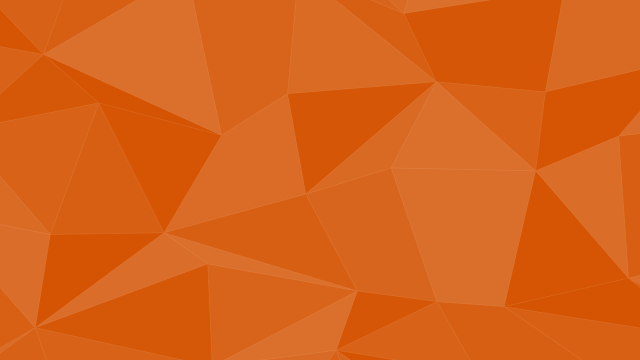
A Shadertoy shader for this background:

```glsl
// Low-poly wall of flat orange facets with faint light seams.
// A tilted, strongly jittered grid gives quads; most are cut along a diagonal,
// usually the falling one. Tones are spread evenly from deep to pale orange.

const vec2 cellSize = vec2(0.33, 0.275);

vec2 hash2(vec2 p) {
    return fract(sin(vec2(dot(p, vec2(127.1, 311.7)), dot(p, vec2(269.5, 183.3)))) * 43758.5453);
}

// Grid corner pushed off its place; small enough that quads never fold
vec2 corner(vec2 id) {
    return cellSize * (id + 0.88 * (hash2(id) - 0.5));
}

// Signed distance to the line a-b, positive on its left
float side(vec2 p, vec2 a, vec2 b) {
    vec2 e = normalize(b - a), d = p - a;
    return e.x * d.y - e.y * d.x;
}

float triangle(vec2 p, vec2 a, vec2 b, vec2 c) {
    return min(side(p, a, b), min(side(p, b, c), side(p, c, a)));
}

// Three tone bands: deep, middle and pale, each with slight variation
vec3 facetColor(float pick, float vary) {
    float tone = pick < 0.23 ? 0.02 + 0.14 * vary
               : pick < 0.69 ? mix(0.36, 0.66, vary)
               : mix(0.78, 0.98, vary);
    return mix(vec3(0.832, 0.325, 0.004), vec3(0.858, 0.44, 0.178), tone);
}

void mainImage(out vec4 fragColor, in vec2 fragCoord) {
    float pixel = 1.0 / iResolution.y;
    vec2 p = fragCoord * pixel;
    p = mat2(0.995, -0.1, 0.1, 0.995) * p + vec2(1.09, 2.1);

    vec3 sum = vec3(0.0);
    float weight = 0.0, inside = -1.0;

    for (int j = -1; j <= 1; j++)
    for (int i = -1; i <= 1; i++) {
        vec2 id = floor(p / cellSize) + vec2(i, j);
        vec2 a = corner(id), b = corner(id + vec2(1, 0));
        vec2 c = corner(id + vec2(1, 1)), d = corner(id + vec2(0, 1));
        vec2 rnd = hash2(id + 41.0), vary = hash2(id + 87.0);

        // Choose a diagonal that lies within the quad, mostly the falling one
        bool acFits = side(c, a, b) > 0.0 && side(d, a, c) > 0.0;
        bool bdFits = side(d, a, b) > 0.0 && side(d, b, c) > 0.0;
        if (!acFits || (bdFits && rnd.x < 0.8)) {
            vec2 first = a;
            a = b; b = c; c = d; d = first;
        }

        float d1 = triangle(p, a, b, c);
        float d2 = triangle(p, a, c, d);

        // Some convex quads stay whole
        if (acFits && bdFits && rnd.y > 0.65) {
            d1 = min(min(side(p, a, b), side(p, b, c)), min(side(p, c, d), side(p, d, a)));
            d2 = -1.0;
        }

        // Smooth coverage of both facets
        float pick = fract(dot(id, vec2(0.755, 0.570)) + 0.15 * rnd.x);
        float cover1 = clamp(d1 / pixel + 0.5, 0.0, 1.0);
        float cover2 = clamp(d2 / pixel + 0.5, 0.0, 1.0);
        sum += cover1 * facetColor(pick, vary.x);
        sum += cover2 * facetColor(fract(pick + 0.43), vary.y);
        weight += cover1 + cover2;
        inside = max(inside, max(d1, d2));
    }

    // Hairline seams along the facet borders
    vec3 color = sum / max(weight, 0.001);
    float seam = clamp((0.0009 - abs(inside)) / pixel + 0.5, 0.0, 1.0);
    color = mix(color, vec3(1.0, 0.88, 0.76), 0.12 * seam);
    fragColor = vec4(color, 1.0);
}
```
